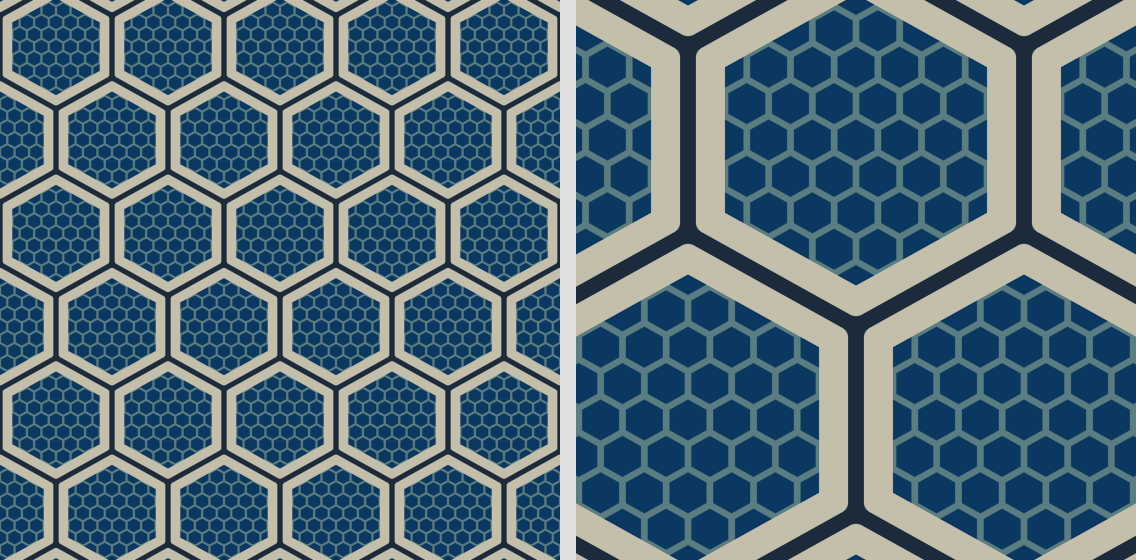
Left: the whole. Right: its middle third, enlarged.
Reproduce this pattern procedurally as a three.js fragment shader.

```glsl
// Staggered hexagon tiles: pale frames on dark joints, each holding a blue
// panel with a fine honeycomb mesh. One hexagonal lattice fold serves both
// the tiles and the mesh; distances to hexagon edges give the smooth lines.

#define TILES_ACROSS 5.0
#define TILE_ROWS 6.0
#define FRAME_RADIUS 0.4765   // centre to frame edge, in tile widths
#define FRAME_ROUNDING 0.035
#define PANEL_RADIUS 0.39
#define MESH_PITCH 0.13
#define MESH_LINE 0.020
#define JOINT_COLOR vec3(0.11, 0.17, 0.23)
#define FRAME_COLOR vec3(0.77, 0.75, 0.67)
#define PANEL_COLOR vec3(0.04, 0.22, 0.38)
#define MESH_COLOR vec3(0.35, 0.49, 0.50)

varying vec2 vUv;

const float ROW_STEP = 0.8660254;

// Offset from the nearest centre of a unit-pitch hexagonal lattice.
vec2 nearestCell(vec2 p) {
  vec2 period = vec2(1.0, 2.0 * ROW_STEP);
  vec2 a = mod(p + 0.5 * period, period) - 0.5 * period;
  vec2 b = mod(p, period) - 0.5 * period;
  return dot(a, a) < dot(b, b) ? a : b;
}

// Signed distance to a pointy-top hexagon of the given inner radius.
float hexagon(vec2 p, float radius) {
  vec2 mirror = vec2(-ROW_STEP, 0.5);
  p = abs(p).yx;
  p -= 2.0 * min(dot(mirror, p), 0.0) * mirror;
  float halfSide = radius * 0.57735;
  p -= vec2(clamp(p.x, -halfSide, halfSide), radius);
  return length(p) * sign(p.y);
}

// Coverage of the inside of a shape, smoothed over one pixel.
float fill(float dist, float pixel) {
  return 1.0 - smoothstep(-0.7 * pixel, 0.7 * pixel, dist);
}

void main() {
  // Tile space: regular hexagons one unit wide, bottom row at half a step.
  vec2 p = vUv * vec2(TILES_ACROSS, TILE_ROWS * ROW_STEP);
  p.y -= 0.5 * ROW_STEP;
  float pixel = fwidth(vUv.x) * TILES_ACROSS;
  vec2 tile = nearestCell(p);

  // Mesh centred in each tile.
  vec2 cell = nearestCell(tile / MESH_PITCH);
  float meshEdge = -hexagon(cell, 0.5) * MESH_PITCH;
  float mesh = fill(meshEdge - 0.5 * MESH_LINE, pixel);
  vec3 panel = mix(PANEL_COLOR, MESH_COLOR, mesh);

  // Rounded frame over the joint, then the sharp-cornered panel.
  float frame = hexagon(tile, FRAME_RADIUS - FRAME_ROUNDING) - FRAME_ROUNDING;
  vec3 color = mix(JOINT_COLOR, FRAME_COLOR, fill(frame, pixel));
  color = mix(color, panel, fill(hexagon(tile, PANEL_RADIUS), pixel));

  gl_FragColor = vec4(color, 1.0);
}
```
